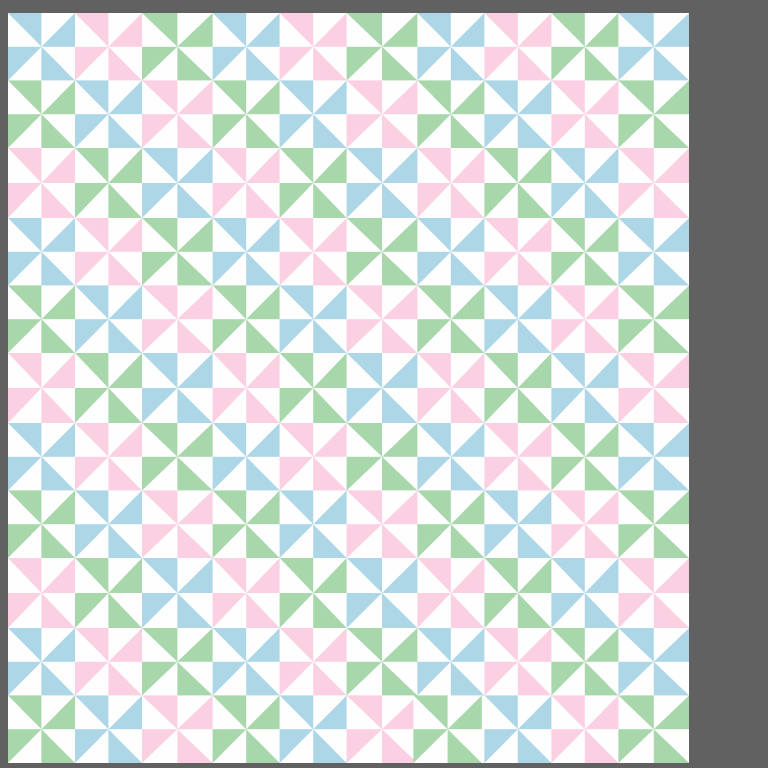
This pattern is drawn by a WebGL 2 fragment shader. Its source:

```glsl
#version 300 es
precision highp float;
// Pastel pinwheel quilt: 10 by 11 tiles in diagonal colour bands on a grey backing.

uniform vec2 u_resolution;
out vec4 fragColor;

const vec3 GREY  = vec3(0.38, 0.38, 0.38);
const vec3 WHITE = vec3(0.995, 0.995, 1.0);
const vec3 BLUE  = vec3(0.68, 0.84, 0.905);
const vec3 PINK  = vec3(0.98, 0.815, 0.885);
const vec3 GREEN = vec3(0.66, 0.845, 0.67);

const vec2 TILES = vec2(10.0, 11.0);

// Axis layout: start, basic tile size, extra width of wide tiles, share of wide tiles
const vec4 COLUMNS = vec4(0.0104, 0.08724, 0.00482, 0.3);
const vec4 ROWS    = vec4(0.0169, 0.08789, 0.00326, 0.33333);

// One tile in the bottom row sits a little too far left
const vec2 SLIPPED_TILE = vec2(6.0, 10.0);
const vec2 SLIPPED_SPAN = vec2(0.5384, 0.6273);

const int SAMPLES = 5;

// Position of the i-th tile edge along an axis
float tileEdge(vec4 axis, float i) {
    return axis.x + axis.y * i + axis.z * floor(axis.w * i + 0.25);
}

// Index of the tile that holds a position: estimate, then correct by one
float tileIndex(vec4 axis, float position) {
    float i = floor((position - axis.x) / (axis.y + axis.z * axis.w));
    if (position < tileEdge(axis, i)) return i - 1.0;
    if (position >= tileEdge(axis, i + 1.0)) return i + 1.0;
    return i;
}

// Start and end of a tile along an axis
vec2 tileSpan(vec4 axis, float i) {
    return vec2(tileEdge(axis, i), tileEdge(axis, i + 1.0));
}

// Maps a span to -1..1
float toLocal(vec2 span, float position) {
    return 2.0 * (position - span.x) / (span.y - span.x) - 1.0;
}

// Four blades turning around the tile centre; y points up
bool insidePinwheel(vec2 q) {
    vec2 a = abs(q);
    return max(a.x, a.y) <= 1.0 && (a.x - a.y) * q.x * q.y > 0.0;
}

// Colours step along each row and shift by one per row
vec3 bladeColour(vec2 cell) {
    float band = mod(cell.x - cell.y + 12.0, 3.0);
    return band < 0.5 ? BLUE : band < 1.5 ? PINK : GREEN;
}

// Colour at a canvas position with y measured from the top
vec3 quilt(vec2 p) {
    vec2 cell = vec2(tileIndex(COLUMNS, p.x), tileIndex(ROWS, p.y));
    if (any(lessThan(cell, vec2(0.0))) || any(greaterThanEqual(cell, TILES))) return GREY;

    vec2 spanX = tileSpan(COLUMNS, cell.x);
    vec2 spanY = tileSpan(ROWS, cell.y);

    // The slipped tile covers the edge of its left neighbour
    bool slipped = cell.y == SLIPPED_TILE.y && cell.x <= SLIPPED_TILE.x && p.x > SLIPPED_SPAN.x;
    if (slipped) {
        cell = SLIPPED_TILE;
        spanX = SLIPPED_SPAN;
    }

    vec2 local = vec2(toLocal(spanX, p.x), -toLocal(spanY, p.y));
    return insidePinwheel(local) ? bladeColour(cell) : WHITE;
}

void main() {
    // Average a grid of samples per pixel for smooth edges
    vec3 sum = vec3(0.0);
    for (int j = 0; j < SAMPLES; j++) {
        for (int i = 0; i < SAMPLES; i++) {
            vec2 offset = (vec2(i, j) + 0.5) / float(SAMPLES) - 0.5;
            vec2 uv = (gl_FragCoord.xy + offset) / u_resolution;
            sum += quilt(vec2(uv.x, 1.0 - uv.y));
        }
    }
    fragColor = vec4(sum / float(SAMPLES * SAMPLES), 1.0);
}
```
